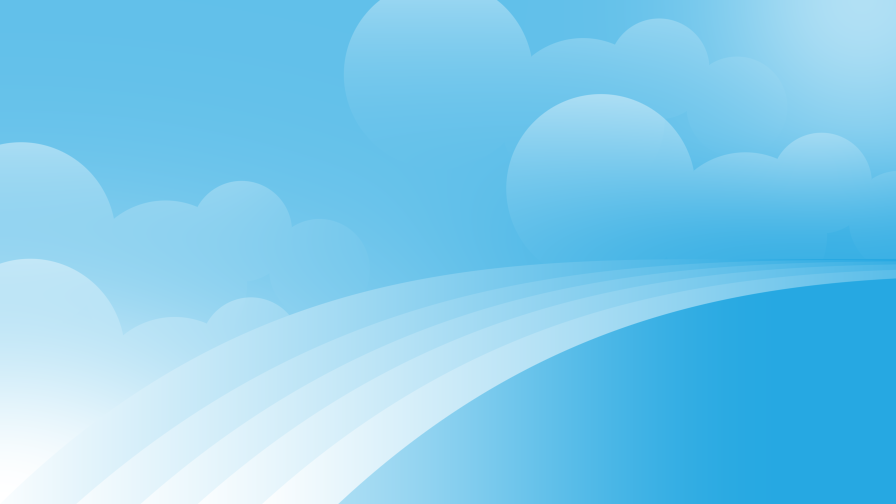
Write a WebGL 1 fragment shader that draws this background.

```glsl
precision highp float;
// Soft blue sky with translucent clouds and a fan of pale curved ribbons.
// Everything is composed as one lightness value (0 = deep blue, 1 = white)
// on a canvas 9 units high, then coloured by a single two-tone ramp.

uniform vec2 u_resolution;

const vec3 DEEP_BLUE = vec3(0.15, 0.66, 0.885);
const vec3 WHITE = vec3(1.0);
const int RIBBONS = 5;

// Coverage of a shape from its signed distance (negative inside)
float coverage(float dist, float pixel) {
  return 1.0 - smoothstep(-0.7 * pixel, 0.7 * pixel, dist);
}

float glow(vec2 offset, float radius) {
  return exp(-dot(offset, offset) / (radius * radius));
}

float circle(vec2 p, vec2 center, float radius) {
  return length(p - center) - radius;
}

// Sky: base tone, shade toward the right horizon, two light glows
float skyLight(vec2 p) {
  float shade = smoothstep(6.0, 14.6, p.x) * (1.0 - smoothstep(4.4, 6.9, p.y));
  float light = 0.27 - 0.2 * shade;
  light += 0.37 * glow(p - vec2(15.4, 9.0), 2.7);
  return mix(light, 1.0, glow(p * vec2(0.6, 1.0), 3.96));
}

// Cloud opacity: four merged discs, fading downward and to the right
float cloudAlpha(vec2 p, float pixel) {
  float dist = circle(p, vec2(0.0), 1.69);
  dist = min(dist, circle(p, vec2(2.58, -0.81), 1.46));
  dist = min(dist, circle(p, vec2(3.94, 0.10), 0.9));
  dist = min(dist, circle(p, vec2(5.33, -0.58), 0.9));
  float fall = clamp(1.0 - (1.69 - p.y) / 3.65, 0.0, 1.0);
  float side = 1.0 - 0.7 * smoothstep(3.2, 7.0, p.x);
  return 0.42 * fall * fall * side * coverage(dist, pixel);
}

float addCloud(float light, vec2 p, vec2 center, float pixel) {
  return mix(light, 1.0, cloudAlpha(p - center, pixel));
}

// Distance above ribbon edge s (0 = outermost, 1 = innermost):
// a cubic arc rising from its foot on the lower border to a flat crest
float ribbonEdge(vec2 p, float s) {
  float foot = 6.04 * s + 0.16 * sin(6.2832 * s);
  float crestX = 13.33 + 5.83 * pow(s, 0.45);
  float crestY = 4.375 - 0.06 * s - 0.23 * s * s * s;
  float span = crestX - foot;
  float t = max(crestX - p.x, 0.0) / span;
  float slope = 3.0 * crestY * t * t / span;
  return (p.y - crestY * (1.0 - t * t * t)) / sqrt(1.0 + slope * slope);
}

void main() {
  float pixel = 9.0 / u_resolution.y;
  vec2 p = gl_FragCoord.xy * pixel;

  float light = skyLight(p);
  light = addCloud(light, p, vec2(7.83, 7.67), pixel);
  light = addCloud(light, p, vec2(10.73, 5.63), pixel);
  light = addCloud(light, p, vec2(0.375, 4.77), pixel);
  light = addCloud(light, p, vec2(0.54, 2.69), pixel);

  // Ribbons: each covers the one before and starts a step lighter
  for (int i = 0; i < RIBBONS; i++) {
    float index = float(i);
    float tone = clamp(0.976 - 0.066 * p.x + 0.08 * index, 0.0, 1.0);
    float edge = ribbonEdge(p, index / float(RIBBONS));
    light = mix(light, tone, coverage(edge, pixel));
  }

  // Deep field below the innermost ribbon
  float field = 0.65 * (1.0 - smoothstep(4.6, 14.0, p.x));
  light = mix(light, field, coverage(ribbonEdge(p, 1.0), pixel));

  gl_FragColor = vec4(mix(DEEP_BLUE, WHITE, light), 1.0);
}
```
